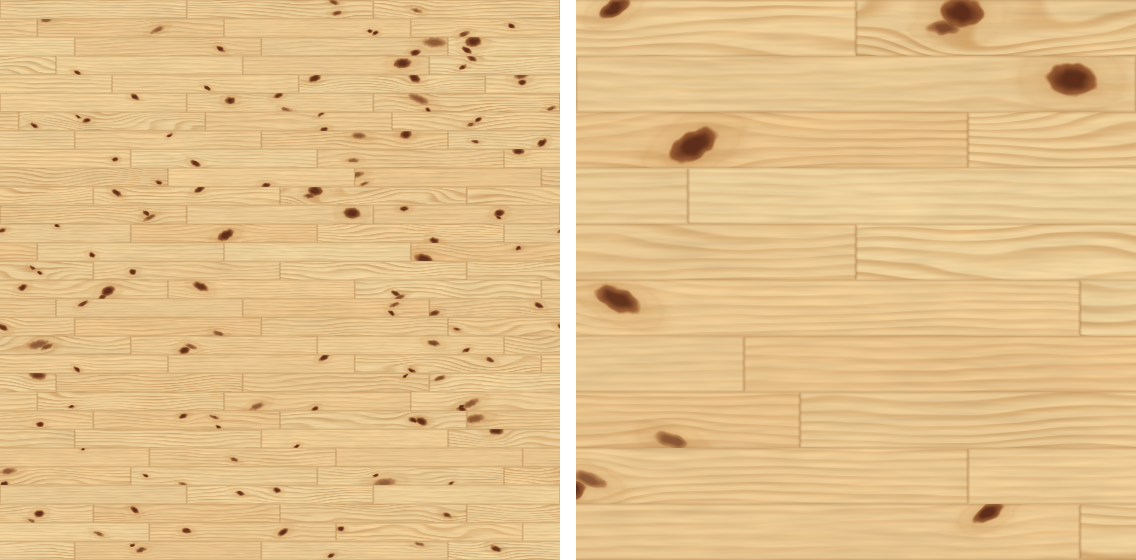
Left: the whole. Right: its middle third, enlarged.
Reproduce this texture procedurally as a Shadertoy shader.

```glsl
// Knotty pine parquet: 30 staggered rows of narrow boards, three boards to a row.

vec2 hash2(vec2 p) {
    vec3 a = fract(p.xyx * vec3(0.1031, 0.1030, 0.0973));
    a += dot(a, a.yzx + 33.33);
    return fract((a.xx + a.yz) * a.zy);
}

// Gradient noise, roughly -0.7 to 0.7
float noise(vec2 p) {
    vec2 i = floor(p), f = fract(p);
    vec2 u = f * f * f * (f * (f * 6.0 - 15.0) + 10.0);
    vec2 o = vec2(0.0, 1.0);
    float a = dot(hash2(i) * 2.0 - 1.0, f);
    float b = dot(hash2(i + o.yx) * 2.0 - 1.0, f - o.yx);
    float c = dot(hash2(i + o.xy) * 2.0 - 1.0, f - o.xy);
    float d = dot(hash2(i + o.yy) * 2.0 - 1.0, f - o.yy);
    return mix(mix(a, b, u.x), mix(c, d, u.x), u.y);
}

// Shift of each row, in tenths of a board, from the bottom up
const float stagger[30] = float[30](
    4.0, 8.0, 5.0, 0.0, 7.0, 8.0, 4.0, 5.0, 2.0, 3.0,
    9.0, 7.0, 4.0, 3.0, 9.0, 5.0, 2.0, 7.0, 0.0, 5.0,
    9.0, 7.0, 4.0, 1.0, 0.0, 6.0, 3.0, 4.0, 2.0, 0.0);

void mainImage(out vec4 fragColor, in vec2 fragCoord) {
    // Board layout: p runs 0..10 along the board and 0..1 across it
    vec2 uv = fragCoord / iResolution.xy;
    float px = 30.0 / iResolution.y;
    float row = clamp(floor(uv.y * 30.0), 0.0, 29.0);
    float along = uv.x * 3.0 - stagger[int(row)] * 0.1;
    vec2 board = vec2(mod(floor(along), 3.0), row);
    vec2 p = vec2(fract(along) * 10.0, fract(uv.y * 30.0));
    vec2 tone = hash2(board + 41.0);
    vec2 figure = hash2(board * 3.0 + 11.0);
    vec2 seed = hash2(board + 7.0) * 90.0;

    // Knots: the second one sits close to the first
    vec2 flow = p, cluster = vec2(0.0);
    float knot = 0.0, core = 0.0, halo = 0.0;
    for (int i = 0; i < 3; i++) {
        vec2 key = board * 5.0 + 23.0 * float(i);
        vec2 place = hash2(key + 3.0), size = hash2(key + 131.0), form = hash2(key + 257.0);
        vec2 center = vec2(mix(0.4, 9.6, place.x), mix(0.05, 0.95, place.y));
        if (i == 0) cluster = center;
        if (i == 1) center.x = cluster.x + place.x - 0.5;
        if (size.x > 0.52) continue;

        float radius = mix(0.08, 0.17, size.y) + 0.12 * pow(size.y, 9.0);
        vec2 d = p - center;
        flow.y -= 0.85 * d.y * exp(-dot(d, d * vec2(0.3, 1.0)) / (radius * radius * 7.0));
        d.y += d.x * 0.9 * (form.x - 0.5);
        d.x *= mix(0.4, 0.75, form.y);
        d += 0.06 * vec2(noise(p * 5.0 + seed), noise(p * 5.0 + seed + 31.0));
        float r = length(d) / radius, soft = 0.6 * px / radius + 0.08;
        float strength = mix(0.45, 1.0, smoothstep(0.0, 0.6, form.y));
        knot = max(knot, strength * (1.0 - smoothstep(1.0 - soft, 1.0 + soft, r)));
        core = max(core, strength * (1.0 - smoothstep(0.35, 1.0, r)));
        halo = max(halo, exp(-0.55 * r * r) + 0.25 * exp(-3.0 * abs(r - 2.1)));
    }

    // Growth rings: straight on most boards, arched on strongly figured ones
    float arch = mix(0.8, 5.0, figure.x * figure.x);
    float rings = flow.y * mix(3.5, 6.5, figure.y) + flow.x * 0.12 * (tone.x - 0.5)
        + arch * noise(flow * vec2(0.24, 0.9) + seed)
        + 0.25 * noise(flow * vec2(0.9, 3.0) + seed);
    float s = fract(rings);
    float line = smoothstep(0.25, 0.82, s) * (1.0 - smoothstep(0.82, 1.0, s));
    line = mix(line, 0.36, smoothstep(0.35, 0.9, fwidth(rings)));
    float patches = 0.75 + 0.8 * noise(p * vec2(0.35, 1.6) + seed + 50.0);
    float latewood = line * patches * mix(0.25, 0.8, figure.x);

    // Wood colour, board tint and fine fibres
    vec3 color = mix(vec3(0.90, 0.76, 0.55), vec3(0.935, 0.82, 0.61), 0.2 + 0.75 * tone.x);
    color *= 1.0 + (tone.y - 0.5) * vec3(0.01, -0.02, -0.05);
    color = mix(color, vec3(0.80, 0.61, 0.38), clamp(latewood, 0.0, 0.85));
    color *= 1.0 + 0.05 * noise(p * vec2(0.5, 7.0) + seed) + 0.05 * noise(p * vec2(1.5, 15.0) + seed);
    color *= 1.0 + 0.03 * noise(p * vec2(0.25, 1.0) + seed + 9.0);

    // Amber halo, brown knot and dark heart
    color = mix(color, vec3(0.77, 0.55, 0.31), 0.6 * min(halo, 1.0));
    color = mix(color, vec3(0.61, 0.37, 0.20), knot);
    color = mix(color, vec3(0.34, 0.16, 0.09), 0.9 * core);

    // Thin joints between boards
    vec2 edge = min(p, vec2(10.0, 1.0) - p);
    vec2 joint = 1.0 - smoothstep(vec2(0.0), vec2(0.03 + px), edge);
    color = mix(color, vec3(0.66, 0.47, 0.27), max(0.4 * joint.x, 0.28 * joint.y));

    fragColor = vec4(color, 1.0);
}
```
